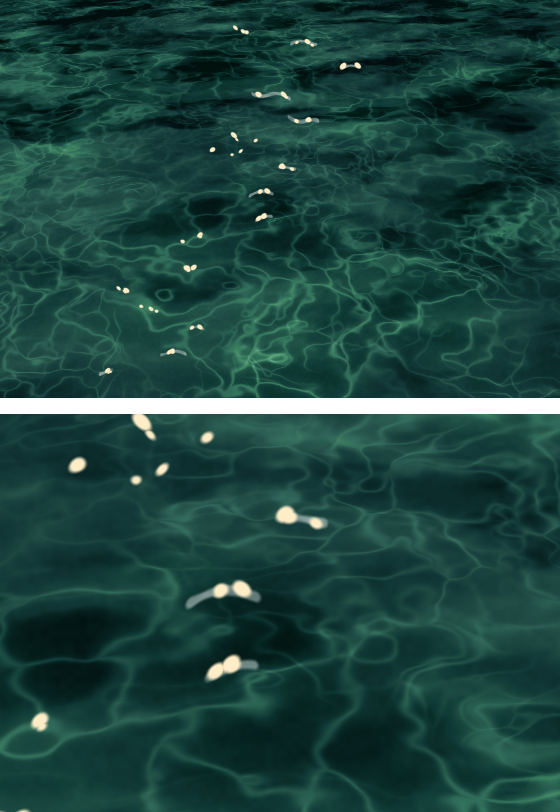
Top: the whole. Bottom: its middle third, enlarged.
A Shadertoy shader for this texture:

```glsl
float hash(vec2 p) {
    return fract(sin(dot(p, vec2(127.1, 311.7))) * 43758.5453);
}

vec2 hash2(vec2 p) {
    return vec2(hash(p), hash(p + 53.7));
}

float noise(vec2 p) {
    vec2 cell = floor(p), f = fract(p);
    f = f * f * (3.0 - 2.0 * f);
    return mix(mix(hash(cell), hash(cell + vec2(1, 0)), f.x),
               mix(hash(cell + vec2(0, 1)), hash(cell + vec2(1, 1)), f.x), f.y);
}

float fbm(vec2 p) {
    float sum = 0.0, amp = 0.5;
    for (int i = 0; i < 4; i++) {
        sum += amp * noise(p);
        p = p * 2.03 + 11.3;
        amp *= 0.5;
    }
    return sum;
}

// Gap between the two nearest cell centres: zero along the light filaments
float cellEdge(vec2 p) {
    vec2 cell = floor(p), f = fract(p);
    float near = 8.0, second = 8.0;
    for (int y = -1; y <= 1; y++)
    for (int x = -1; x <= 1; x++) {
        vec2 o = vec2(x, y);
        float d = length(o + hash2(cell + o) - f);
        second = min(second, max(near, d));
        near = min(near, d);
    }
    return second - near;
}

float caustic(vec2 p, float width) {
    float e = cellEdge(p);
    return 1.3 * exp(-e * e / (width * width)) + 0.9 * exp(-e * 5.0);
}

vec3 waterColor(float v) {
    vec3 c = mix(vec3(0.005, 0.05, 0.055), vec3(0.03, 0.13, 0.13), clamp(v + 1.0, 0.0, 1.0));
    c = mix(c, vec3(0.07, 0.22, 0.22), clamp(v, 0.0, 1.0));
    c = mix(c, vec3(0.13, 0.30, 0.27), clamp(v - 1.0, 0.0, 1.0));
    c = mix(c, vec3(0.19, 0.40, 0.35), clamp(v - 2.0, 0.0, 1.0));
    c = mix(c, vec3(0.23, 0.47, 0.37), clamp(v - 3.0, 0.0, 1.0));
    return mix(c, vec3(0.42, 0.68, 0.55), clamp((v - 4.0) / 3.0, 0.0, 1.0));
}

// x: warm sparkle dots, y: pale streak joining them
vec2 glints(vec2 p) {
    vec2 light = vec2(0);
    for (int i = 0; i < 17; i++) {
        float id = float(i);
        vec2 r = hash2(vec2(id, 4.0));
        float y = 0.03 + 0.93 * (id + r.y) / 17.0;
        float x = mix(0.3, 0.72, smoothstep(0.0, 0.6, y)) + (r.x - 0.5) * 0.34;
        float halfLength = mix(0.012, 0.045, hash(vec2(id, 9.0)));
        vec2 d = p - vec2(x, y);
        d.y -= (r.y - 0.6) * 0.5 * d.x + 0.006 * sin(d.x * 70.0 + id);
        float along = max(abs(d.x) - halfLength, 0.0);
        float thick = 0.0015 + 0.003 * noise(vec2(d.x * 60.0, id));
        float streak = smoothstep(thick + 0.003, thick - 0.001, length(vec2(along, d.y)));
        light.y = max(light.y, streak * step(0.35, r.x) * (0.4 + 0.6 * noise(p * 70.0)));
        for (int j = 0; j < 3; j++) {
            vec2 h = hash2(vec2(id, 20.0 + float(j)));
            vec2 o = vec2((h.x * 2.0 - 1.0) * halfLength, (h.y - 0.5) * 0.009);
            float radius = mix(0.002, 0.006, h.y);
            float dist = length((d - o) * vec2(0.85, 1.0));
            light.x = max(light.x, smoothstep(radius + 0.003, radius - 0.001, dist));
        }
    }
    return light;
}

void mainImage(out vec4 fragColor, in vec2 fragCoord) {
    vec2 p = fragCoord / iResolution.y;
    float far = p.y;

    // Water plane receding toward the top
    float depth = 1.0 / (1.6 - p.y);
    vec2 q = vec2((p.x - 0.7) * depth, 2.0 * depth);
    vec2 bend = vec2(fbm(q * 6.0), fbm(q * 6.0 + 17.0)) - 0.47;

    // Surface swell, its dark troughs and thin bright crests
    vec2 s = vec2(q.x, q.y - 0.14 * q.x) + bend * 0.12;
    float swell = fbm(s * vec2(5.0, 8.5));
    float trough = smoothstep(0.52, 0.66, fbm(s * vec2(4.5, 9.0) + 31.0));
    float crest = 1.0 - abs(2.0 * fbm(s * vec2(6.0, 9.0) + 63.0) - 0.94);
    crest = pow(clamp(crest, 0.0, 1.0), 14.0);

    // Light filaments on the bed
    float width = 0.07 + 0.09 * far;
    float patchy = smoothstep(0.25, 0.7, fbm(q * 4.0 + 80.0));
    float web = caustic(q * vec2(9.0, 7.5) + bend * 3.6, width) * (0.25 + patchy);
    float fine = caustic(q * vec2(14.0, 11.0) + bend.yx * 6.0 + 40.0, width)
               * smoothstep(0.4, 0.65, fbm(q * 5.0 + 120.0));

    float v = 0.9 + (swell - 0.47) * mix(3.2, 6.5, far);
    v += (web * 1.25 + fine * 0.9) * mix(1.0, 0.45, far);
    v += crest * mix(0.15, 1.0, far) - trough * mix(0.35, 1.8, far);
    v -= 0.6 * smoothstep(0.85, 1.4, p.x) + 0.45 * smoothstep(0.75, 1.0, far);
    v += 0.25 * (noise(p * 180.0) - 0.5);

    vec3 color = waterColor(v);
    color += vec3(-0.01, 0.015, -0.005) * patchy;

    // Sun glints
    vec2 light = glints(p);
    color = mix(color, vec3(0.68, 0.75, 0.74), light.y * 0.85);
    color = mix(color, vec3(1.0, 0.93, 0.78), light.x);
    fragColor = vec4(clamp(color, 0.0, 1.0), 1.0);
}
```
